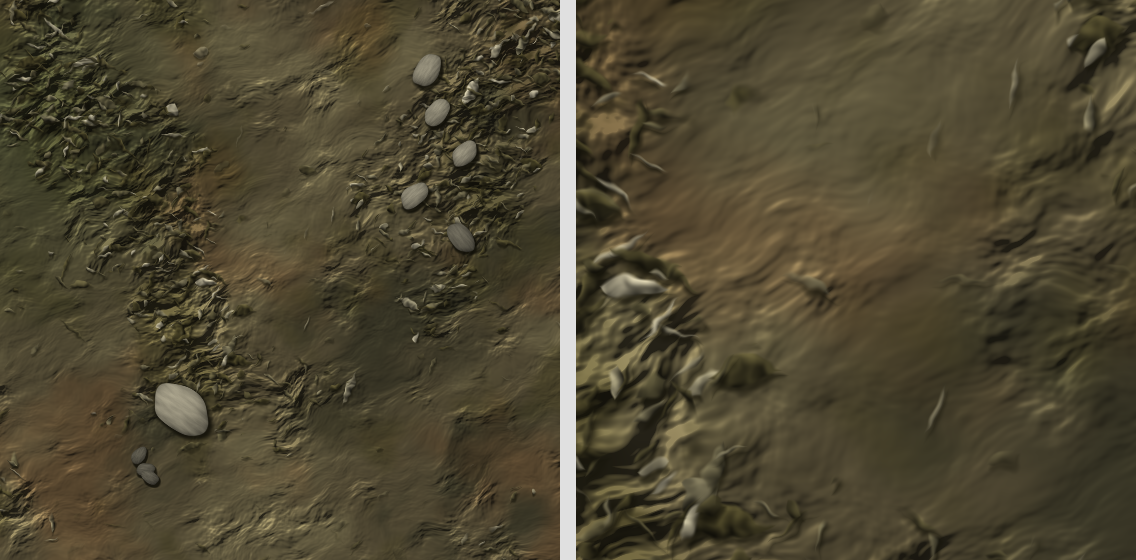
Left, the full canvas; right, a detail of the centre.
Write a three.js fragment shader that draws this texture.

```glsl
// Damp earth seen from above: smeared soil, drifts of leaf litter and pebbles.
// Gradient noise gives the soil its tone and sparse side-lit relief; flakes
// are scattered over jittered grids and domed pebbles are laid on top.
#define GRAIN_ANGLE 0.45
#define GRAIN_STRETCH 1.7
#define SOIL_RELIEF 0.006
#define LITTER_RELIEF 0.013
#define FLAKE_GRID 19.0
#define EDGE 0.0014
#define DARK vec3(0.11, 0.10, 0.05)
#define SHADE vec3(0.21, 0.20, 0.14)
#define OLIVE vec3(0.25, 0.23, 0.13)
#define UMBER vec3(0.30, 0.27, 0.19)
#define SAND vec3(0.37, 0.34, 0.24)
#define CHIP vec3(0.51, 0.49, 0.42)
varying vec2 vUv;

vec2 hash2(vec2 p) {
  p = vec2(dot(p, vec2(127.1, 311.7)), dot(p, vec2(269.5, 183.3)));
  return fract(sin(p) * 43758.55);
}
vec2 turn(vec2 p, float a) {
  return vec2(dot(p, vec2(cos(a), sin(a))), dot(p, vec2(-sin(a), cos(a))));
}
float corner(vec2 cell, vec2 offset) {
  float a = 6.2832 * hash2(cell).x;
  return dot(vec2(cos(a), sin(a)), offset);
}
float gradientNoise(vec2 p) {
  vec2 i = floor(p), f = p - i, e = vec2(1.0, 0.0);
  vec2 u = f * f * f * (f * (f * 6.0 - 15.0) + 10.0);
  float below = mix(corner(i, f), corner(i + e, f - e), u.x);
  float above = mix(corner(i + e.yx, f - e.yx), corner(i + 1.0, f - 1.0), u.x);
  return mix(below, above, u.y);
}
float fbm(vec2 p) {
  float sum = 0.0, amp = 1.0;
  for (int i = 0; i < 4; i++) {
    sum += amp * gradientNoise(p);
    p = mat2(1.6, 1.2, -1.2, 1.6) * p + 5.3;
    amp *= 0.47;
  }
  return sum;
}
vec2 wander(vec2 p, float scale) {
  return vec2(gradientNoise(p * scale), gradientNoise(p * scale + 17.0));
}
// Coordinates stretched along the slanting grain of the soil
vec2 grain(vec2 p) {
  p += 0.03 * wander(p, 7.0) + 0.012 * wander(p, 23.0);
  return turn(p, GRAIN_ANGLE) * vec2(1.0, GRAIN_STRETCH);
}
float inside(float d, float soft) { return 1.0 - smoothstep(-soft, soft, d); }
float segment(vec2 p, vec2 a, vec2 b) {
  vec2 d = b - a;
  return length(p - a - d * clamp(dot(p - a, d) / dot(d, d), 0.0, 1.0));
}
// Two ragged drifts, plus loose patches elsewhere
float litterCover(vec2 p) {
  float drift = min(segment(p, vec2(0.08, 0.92), vec2(0.37, 0.36)),
                    segment(p, vec2(0.79, 0.57), vec2(0.93, 0.98)));
  float patches = smoothstep(0.15, 0.6, fbm(p * 5.0 + 31.0));
  return max(inside(drift + 0.16 * fbm(p * 7.0 + 3.0) - 0.085, 0.07), 0.5 * patches);
}
vec3 soilColour(vec2 p, float cover) {
  float tone = fbm(grain(p) * 3.0 + 9.0) + 0.25 * fbm(grain(p) * 13.0);
  vec3 col = mix(SHADE, UMBER, smoothstep(-0.55, -0.1, tone));
  col = mix(col, SAND, smoothstep(-0.05, 0.5, tone));
  col = mix(col, OLIVE, 0.6 * smoothstep(0.0, 0.4, fbm(p * 5.0 + 41.0)));
  col *= mix(vec3(1.0), vec3(1.1, 0.98, 0.92), smoothstep(0.0, 0.5, fbm(p * 3.5 + 63.0)));
  col = mix(col, vec3(0.21, 0.23, 0.14), 0.7 * inside(length(p - vec2(0.0, 0.8)) - 0.25, 0.3));
  float band = min(segment(p, vec2(0.55, 0.24), vec2(0.8, 0.37)),
                   segment(p, vec2(0.86, 0.68), vec2(1.0, 0.9)));
  col = mix(col, SHADE * 0.9, 0.7 * inside(band + 0.06 * fbm(p * 6.0) - 0.04, 0.06));
  return mix(col, DARK, cover * (0.1 + 0.55 * smoothstep(0.0, 0.4, fbm(grain(p) * 17.0))));
}
// Ragged flakes, each with a lit flank and a dark shadow
vec3 scatterFlakes(vec3 col, vec2 p, float grid, float cover) {
  p += 0.007 * wander(p, 38.0) + 0.004 * wander(p, 95.0);
  float soft = EDGE * grid, mottle = gradientNoise(p * 120.0);
  for (int k = 0; k < 9; k++) {
    vec2 cell = floor(p * grid) + vec2(mod(float(k), 3.0), floor((float(k) + 0.5) / 3.0)) - 1.0;
    vec2 h = hash2(cell + grid), g = hash2(cell + grid + 57.0);
    vec2 away = p * grid - cell - h;
    float angle = 0.35 + 2.2 * (fract(g.y * 13.7) - 0.5);
    vec2 q = turn(away, angle), s = turn(away - grid * vec2(0.002, -0.004), angle);
    float len = 0.2 + 0.4 * h.y, wide = 0.05 + 0.16 * g.y * g.y;
    float body = abs(q.y) - wide * (1.0 - q.x * q.x / (len * len));
    float under = abs(s.y) - wide * (1.0 - s.x * s.x / (len * len));
    float shown = smoothstep(g.x, g.x + 0.08, cover * 0.9 + 0.05);
    col = mix(col, DARK * 0.8, 0.65 * shown * inside(under, 2.0 * soft));
    vec3 leaf = mix(OLIVE, CHIP * 1.25, pow(h.x, 2.5));
    leaf *= 0.9 + 0.5 * clamp(q.y / wide, -1.0, 1.0) + 0.7 * mottle;
    col = mix(col, leaf, 0.85 * shown * inside(body, soft));
  }
  return col;
}
// One large stone, a loose chain of stones, and a few small ones
vec3 layPebbles(vec3 col, vec2 p) {
  for (int i = 0; i < 9; i++) {
    float k = float(i), angle = 2.4 * (hash2(vec2(k, 7.0)).y - 0.5);
    vec2 h = hash2(vec2(k, 7.0)), centre = vec2(0.79 + 0.05 * sin(k * 2.4), 0.5 + 0.075 * k);
    float radius = 0.024 + 0.012 * h.x, bright = 0.75 + 0.4 * h.y;
    if (i == 0) { centre = vec2(0.325, 0.27); radius = 0.056; bright = 1.2; angle = -0.6; }
    if (i > 5) { centre = vec2(0.24, 0.16) + 0.06 * (h - 0.5); radius = 0.017; bright = 0.7; }
    vec2 size = radius * vec2(1.0, 0.68), q = turn(p - centre, angle) / size;
    float wobble = 0.25 * gradientNoise(q * 0.9 + k * 9.3), r = length(q) + wobble;
    float under = length(turn(p - centre - vec2(0.003, -0.005), angle) / size) + wobble;
    col = mix(col, DARK * 0.6, 0.85 * inside(under - 1.08, 0.13));
    float light = 0.6 + 0.4 * sqrt(max(1.0 - r * r, 0.0)) + 0.15 * fbm(q * vec2(1.5, 4.0) + k);
    light += 0.2 * dot(turn(q, -angle), vec2(-0.5, 0.8));
    col = mix(col, CHIP * bright * light, inside(r - 1.0, EDGE / radius));
  }
  return col;
}
// Soil with relief lit from the upper left, then flakes, then pebbles
void main() {
  vec2 p = vUv, toLight = 0.002 * vec2(-0.6, 0.8);
  float cover = litterCover(p), rough = 0.4 + smoothstep(-0.1, 0.5, fbm(p * 9.0 + 80.0));
  float slope = (fbm(grain(p) * 15.0) - fbm(grain(p + toLight) * 15.0)) / 0.002;
  float relief = slope * (SOIL_RELIEF * rough + LITTER_RELIEF * cover);
  vec3 col = soilColour(p, cover) * (1.02 + clamp(relief * (0.6 + 1.5 * abs(relief)), -0.6, 0.8));
  for (int k = 0; k < 3; k++) {
    col = scatterFlakes(col, p, FLAKE_GRID * (1.0 + 0.6 * float(k)), cover);
  }
  gl_FragColor = vec4(layPebbles(col, p), 1.0);
}
```
